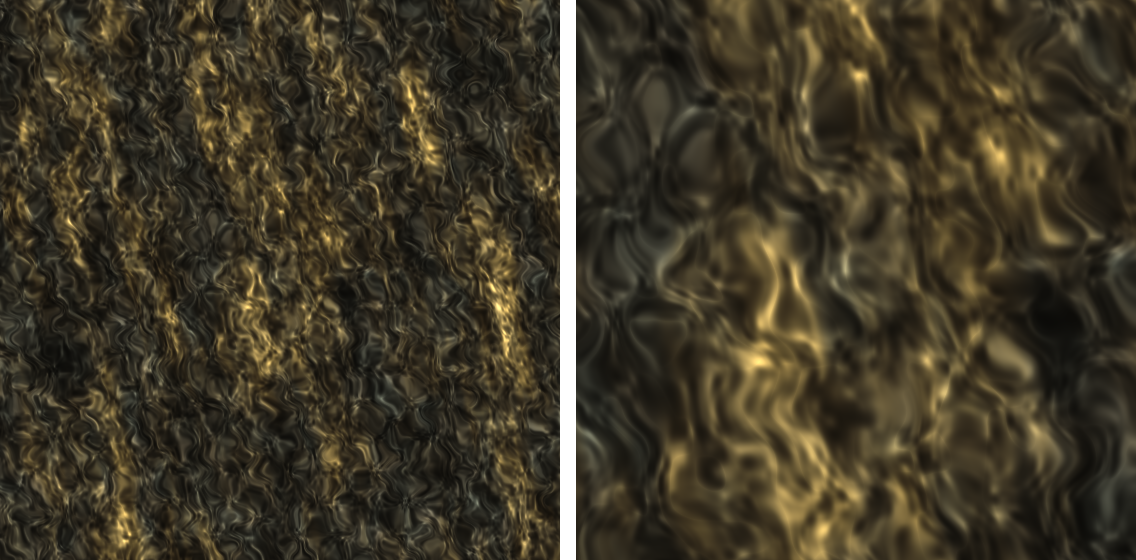
Left: the whole. Right: its middle third, enlarged.
Reproduce this texture procedurally as a WebGL 1 fragment shader.

```glsl
precision highp float;
// Rough weathered bark: ochre streaks leaning down to the right over dark, cool grey fibres.
// Stretched value noise gives the streaks; warped fine noise and ridges give the fibres.
// Brightness is the exponential of their sum, so darks crowd together and lights stay rare.
uniform vec2 u_resolution;

float hash(vec2 cell) {
  return fract(sin(dot(cell, vec2(127.1, 311.7))) * 43758.5453);
}

float noise(vec2 p) {
  vec2 i = floor(p);
  vec2 f = fract(p);
  f = f * f * (3.0 - 2.0 * f);
  return mix(mix(hash(i), hash(i + vec2(1.0, 0.0)), f.x),
             mix(hash(i + vec2(0.0, 1.0)), hash(i + vec2(1.0, 1.0)), f.x), f.y);
}

float fbm(vec2 p) {
  float sum = 0.0;
  float weight = 0.5;
  for (int octave = 0; octave < 4; octave++) {
    sum += weight * noise(p);
    p = mat2(0.98, 0.17, -0.17, 0.98) * p * 2.03 + 17.3;
    weight *= 0.5;
  }
  return sum / 0.9375;
}

// Thin bright crests where the noise crosses its middle value
float ridge(vec2 p) {
  return 1.0 - abs(2.0 * noise(p) - 1.0);
}

void main() {
  vec2 uv = gl_FragCoord.xy / min(u_resolution.x, u_resolution.y);

  // Lean the grain, then bend it at a broad scale
  vec2 bark = vec2(uv.x + 0.2 * uv.y, uv.y);
  bark.x += 0.05 * (fbm(uv * 5.0 + 3.0) - 0.5);

  // Long ochre streaks, broken into ragged patches
  float streak = fbm(bark * vec2(21.0, 5.0) + 8.0);
  float patches = fbm(bark * vec2(9.0, 5.5) + 41.0);
  float ochre = smoothstep(0.38, 0.68, 0.65 * streak + 0.35 * patches);

  // Curl the fibres, less so within the smoother streaks
  vec2 curl = vec2(noise(uv * 38.0 + 5.0), noise(uv * 34.0 + 71.0)) - 0.5;
  vec2 fibre = bark + curl * mix(0.032, 0.014, ochre);

  float coarse = noise(fibre * vec2(62.0, 27.0) + 13.0) - 0.5;
  float medium = noise(fibre * vec2(118.0, 62.0) + 29.0) - 0.5;
  float fine = noise(fibre * vec2(205.0, 125.0) + 53.0) - 0.5;
  float crest = ridge(fibre * vec2(84.0, 46.0) + 97.0) - 0.6;
  float grain = 0.75 * coarse + 1.05 * medium + 1.0 * fine + 0.65 * crest;

  // Dark hollows and glowing cores of the streaks
  float hollow = smoothstep(0.5, 0.28, fbm(bark * vec2(17.0, 9.0) + 63.0));
  float core = smoothstep(0.56, 0.74, 0.7 * streak + 0.3 * patches);
  float level = 0.17 * exp(1.15 * grain + 0.5 * (ochre - 0.4) + 0.5 * core - 0.45 * hollow);
  level = level / (1.0 + 0.25 * level);

  // Cool grey fibres, russet and golden streaks
  vec3 grey = mix(vec3(1.1, 1.0, 0.8), vec3(0.98, 1.03, 0.9), noise(fibre * vec2(45.0, 30.0)));
  vec3 russet = vec3(1.24, 0.97, 0.58);
  vec3 gold = vec3(1.2, 1.0, 0.55);
  vec3 warm = mix(russet, gold, smoothstep(0.1, 0.3, level));
  float warmth = clamp(0.1 + 0.8 * ochre + 0.5 * (noise(fibre * vec2(50.0, 22.0) + 83.0) - 0.5), 0.0, 1.0);
  vec3 color = mix(grey, warm, warmth) * level + vec3(0.02, 0.018, 0.012);

  gl_FragColor = vec4(color, 1.0);
}
```
